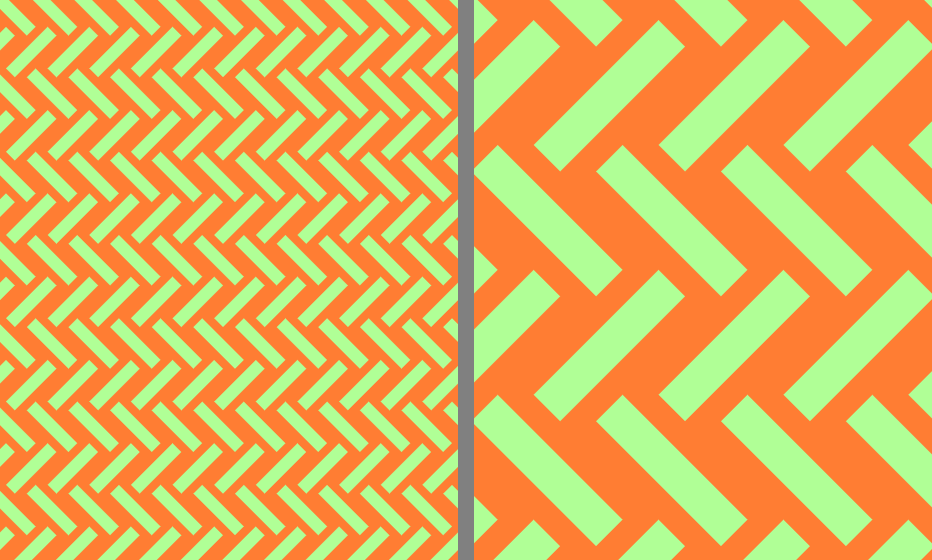
Left: the whole. Right: its middle third, enlarged.
A Shadertoy shader for this pattern:

```glsl
// Zigzag herringbone of pale green bars on an orange ground.

const vec3 GROUND_COLOR = vec3(1.00, 0.49, 0.20);
const vec3 BAR_COLOR = vec3(0.69, 1.00, 0.59);
const float REPEATS_ACROSS = 11.0;
const vec2 BAR_SIZE = vec2(1.414, 0.300);        // length, width in cells
const vec2 FALLING_CENTER = vec2(0.25, 0.25);    // cells from the top left
const vec2 RISING_CENTER = vec2(0.75, 1.25);
const float ROW_PERIOD = 2.0;                    // falling row + rising row

float boxDistance(vec2 p, vec2 halfSize) {
    vec2 d = abs(p) - halfSize;
    return length(max(d, 0.0)) + min(max(d.x, d.y), 0.0);
}

// Distance to a family of diagonal bars; slope is +1 or -1 with y down.
float barRowDistance(vec2 p, vec2 center, float slope) {
    vec2 q = p - center;
    q.y -= ROW_PERIOD * floor(q.y / ROW_PERIOD + 0.5);
    // Sheared repeat picks the nearest bar even where bars overlap in x.
    q.x -= floor(q.x - slope * q.y + 0.5);
    vec2 axis = vec2(1.0, slope) * inversesqrt(2.0);
    vec2 local = vec2(dot(q, axis), dot(q, vec2(-axis.y, axis.x)));
    return boxDistance(local, 0.5 * BAR_SIZE);
}

void mainImage(out vec4 fragColor, in vec2 fragCoord) {
    // Cell units, measured from the top left corner.
    float pixel = REPEATS_ACROSS / iResolution.x;
    vec2 p = vec2(fragCoord.x, iResolution.y - fragCoord.y) * pixel;

    float d = min(barRowDistance(p, FALLING_CENTER, 1.0),
                  barRowDistance(p, RISING_CENTER, -1.0));

    // One-pixel edge coverage.
    float coverage = clamp(0.5 - d / pixel, 0.0, 1.0);
    fragColor = vec4(mix(GROUND_COLOR, BAR_COLOR, coverage), 1.0);
}
```
